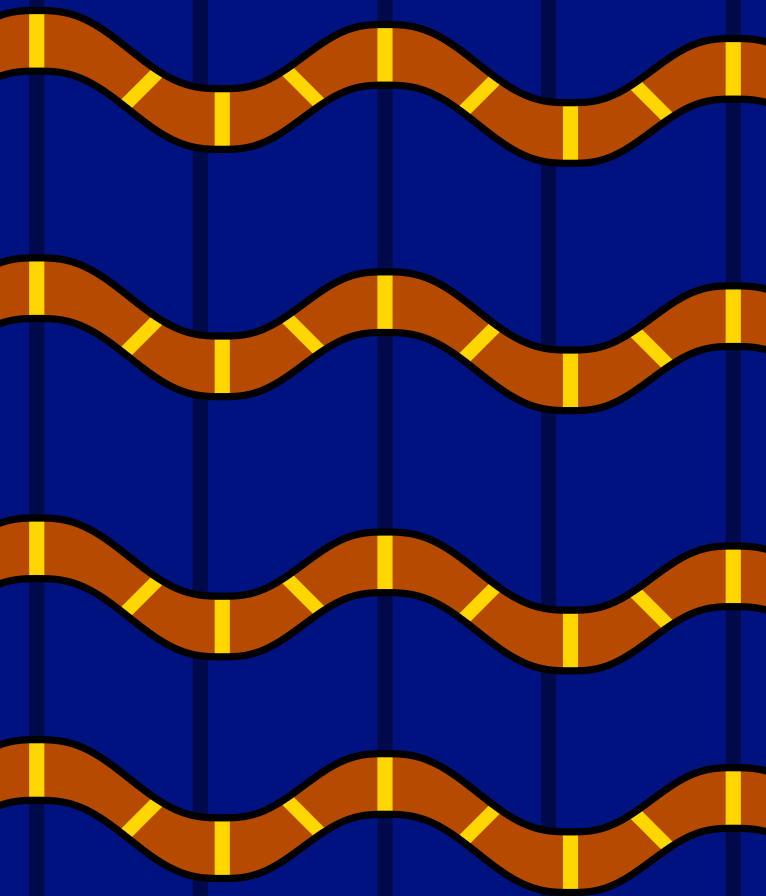
Write a WebGL 1 fragment shader that draws this pattern.

```glsl
precision highp float;

uniform vec2 u_resolution;

// Lengths are in design units: the canvas is 768 units high, y points down.
const float CANVAS_HEIGHT = 768.0;
const vec4 ROW_Y = vec4(35.0, 247.0, 470.0, 660.0);

const float PERIOD = 298.5;
const float FIRST_PEAK_X = 31.5;
const float FALL_WIDTH = 159.0;
const float FALL_HEIGHT = 67.0;
const float DRIFT = 12.0;            // drop of the wave per period

const float BAND_HALF = 26.0;        // vertical, to the middle of the outline
const float OUTLINE_HALF = 3.1;
const float STRIPE_HALF = 6.5;
const float SLANT_HALF = 5.8;
const float FALL_STRIPE_X = 89.5;
const float FALL_STRIPE_SHIFT = -8.5; // change from one period to the next
const float RISE_STRIPE_X = 228.5;
const float BAR_HALF = 6.5;
const float SECOND_BAR_X = 140.2;

const vec3 BLUE = vec3(0.0, 0.07, 0.50);
const vec3 DARK_BLUE = vec3(0.0, 0.04, 0.29);
const vec3 ORANGE = vec3(0.71, 0.29, 0.0);
const vec3 YELLOW = vec3(1.0, 0.84, 0.0);
const vec3 BLACK = vec3(0.005, 0.0, 0.005);

float coverage(float dist, float pixel) {
    return clamp(0.5 - dist / pixel, 0.0, 1.0);
}

// Height (x) and slope (y) of an eased step from 0 to 1.
vec2 easedStep(float t) {
    float u = 1.0 - t;
    return vec2(t * t * t * (t * (6.0 * t - 15.0) + 10.0), 30.0 * t * t * u * u);
}

// Height and slope of the wave within one period, starting at a peak.
vec2 wave(float x) {
    float riseWidth = PERIOD - FALL_WIDTH;
    float riseHeight = FALL_HEIGHT - DRIFT;
    vec2 fall = easedStep(clamp(x / FALL_WIDTH, 0.0, 1.0));
    vec2 rise = easedStep(clamp((x - FALL_WIDTH) / riseWidth, 0.0, 1.0));
    return fall * vec2(FALL_HEIGHT, FALL_HEIGHT / FALL_WIDTH)
         - rise * vec2(riseHeight, riseHeight / riseWidth);
}

// Distance to a 45 degree stripe crossing the wave at stripeX.
float slantStripe(vec2 p, float stripeX, float direction) {
    vec2 q = p - vec2(stripeX, wave(stripeX).x);
    return abs(q.x + direction * q.y) * 0.70711 - SLANT_HALF;
}

void main() {
    float pixel = CANVAS_HEIGHT / u_resolution.y;
    vec2 p = gl_FragCoord.xy * pixel;
    p.y = CANVAS_HEIGHT - p.y;

    float cell = floor((p.x - FIRST_PEAK_X) / PERIOD);
    float x = p.x - FIRST_PEAK_X - cell * PERIOD;
    float peakDist = min(x, PERIOD - x);
    vec2 curve = wave(x);

    // Vertical offset from the nearest row
    float y = p.y - cell * DRIFT;
    float rowOffset = CANVAS_HEIGHT;
    for (int i = 0; i < 4; i++) {
        float offset = y - ROW_Y[i] - curve.x;
        if (abs(offset) < abs(rowOffset)) rowOffset = offset;
    }

    // Background bars
    float bar = min(peakDist, abs(x - SECOND_BAR_X)) - BAR_HALF;
    vec3 color = mix(BLUE, DARK_BLUE, coverage(bar, pixel));

    // Band with upright and slanted stripes
    vec2 local = vec2(x, rowOffset + curve.x);
    float fallX = FALL_STRIPE_X + FALL_STRIPE_SHIFT * cell;
    float stripe = min(peakDist, abs(x - FALL_WIDTH)) - STRIPE_HALF;
    stripe = min(stripe, slantStripe(local, fallX, 1.0));
    stripe = min(stripe, slantStripe(local, RISE_STRIPE_X, -1.0));
    vec3 bandColor = mix(ORANGE, YELLOW, coverage(stripe, pixel));
    float edge = (abs(rowOffset) - BAND_HALF) / sqrt(1.0 + curve.y * curve.y);
    color = mix(color, bandColor, coverage(edge, pixel));

    // Outline
    color = mix(color, BLACK, coverage(abs(edge) - OUTLINE_HALF, pixel));

    gl_FragColor = vec4(color, 1.0);
}
```
